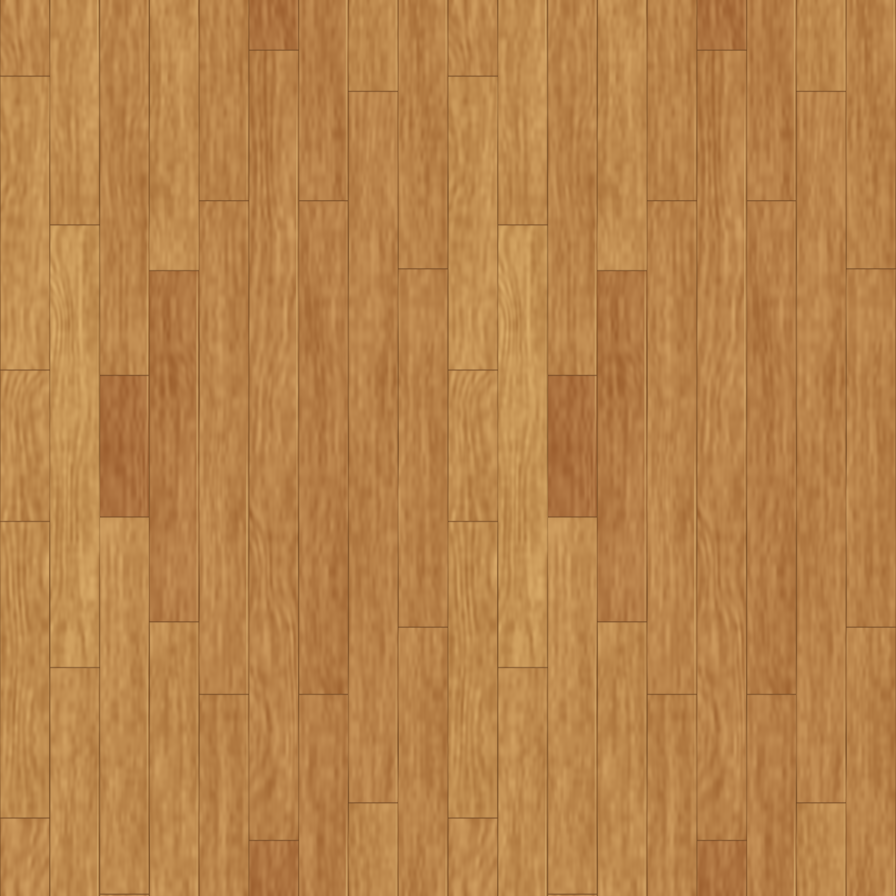
Reproduce this texture procedurally as a Shadertoy shader.

```glsl
// Heights of the plank ends in each column, ascending; spare slots repeat the last end
const vec4 ENDS[9] = vec4[9](
    vec4(.087, .418, .587, .915), vec4(.255, .749, .749, .749), vec4(.002, .423, .581, .581),
    vec4(.306, .698, .698, .698), vec4(.225, .776, .776, .776), vec4(.062, .944, .944, .944),
    vec4(.225, .776, .776, .776), vec4(.104, .898, .898, .898), vec4(.300, .700, .700, .700));

// Tone of each plank: 0 is dark red, 1 is pale gold
const vec4 TONES[9] = vec4[9](
    vec4(.58, .76, .70, .74), vec4(.70, .86, 0, 0), vec4(.54, .66, .06, 0),
    vec4(.66, .28, 0, 0), vec4(.54, .48, 0, 0), vec4(.14, .46, 0, 0),
    vec4(.38, .36, 0, 0), vec4(.64, .44, 0, 0), vec4(.52, .48, 0, 0));

float hash(vec3 p) {
    p = fract(p * vec3(.1031, .1030, .0973));
    p += dot(p, p.yzx + 33.33);
    return fract((p.x + p.y) * p.z);
}

// Value noise that wraps vertically after a whole number of cells
float noise(vec2 p, float period, float seed) {
    vec2 i = floor(p), f = fract(p);
    f = f * f * (3.0 - 2.0 * f);
    float y0 = mod(i.y, period), y1 = mod(i.y + 1.0, period);
    return mix(mix(hash(vec3(i.x, y0, seed)), hash(vec3(i.x + 1.0, y0, seed)), f.x),
               mix(hash(vec3(i.x, y1, seed)), hash(vec3(i.x + 1.0, y1, seed)), f.x), f.y);
}

// Smooth coverage of a thin line
float line(float dist, float halfWidth, float pixel) {
    return clamp((halfWidth - dist) / pixel + 0.5, 0.0, 1.0) * min(1.0, 3.0 * halfWidth / pixel);
}

void mainImage(out vec4 fragColor, in vec2 fragCoord) {
    vec2 uv = fragCoord / iResolution.xy;
    float pixel = 1.0 / iResolution.y;

    // Two repeats of nine columns; find the plank within its column
    float across = uv.x * 18.0, x = fract(across), y = uv.y;
    int column = int(mod(floor(across), 9.0));
    vec4 ends = ENDS[column];
    int plank = int(dot(step(ends, vec4(y)), vec4(1))) % 4;
    float seed = float(column * 4 + plank) + 5.0;

    // Base colour
    float tone = TONES[column][plank];
    vec3 color = mix(vec3(.665, .430, .235), vec3(.790, .600, .345), tone);

    // Grain: broad patches, long streaks, short pores and wavy figure
    float figure = hash(vec3(seed, 7.0, 3.0));
    figure *= figure;
    float bend = noise(vec2(x * 1.5, y * 11.0), 11.0, seed + 40.0) - 0.5;
    float broad = noise(vec2(x * 2.5, y * 5.0), 5.0, seed + 80.0) - 0.5;
    float streak = noise(vec2(x * 12.0 + bend * figure * 5.0, y * 14.0), 14.0, seed + 120.0) - 0.5;
    float pore = noise(vec2(x * 15.0 + bend * 2.0, y * 80.0), 80.0, seed + 160.0) - 0.5;
    float fleck = noise(vec2(x * 7.0, y * 150.0), 150.0, seed + 200.0) - 0.5;
    float wave = sin(6.2832 * (x * 4.0 + bend * 5.0));
    float grain = 0.06 * broad + 0.09 * streak + 0.08 * pore
                + 0.04 * fleck * tone + 0.025 * wave * figure;
    color += vec3(.85, 1.0, .85) * grain;

    // Long seams, dark and uneven, with a pale edge beside some of them
    float edge = mod(floor(across + 0.5), 9.0);
    float side = (fract(across + 0.5) - 0.5) / 18.0;
    float wear = noise(vec2(edge * 3.0, y * 18.0), 18.0, 250.0);
    float seam = line(abs(side), 0.0008, pixel) * mix(0.25, 0.75, wear);
    float pale = line(abs(side + 0.0022), 0.0008, pixel)
               * smoothstep(0.45, 0.9, noise(vec2(edge * 3.0, y * 5.0), 5.0, 290.0));
    color = mix(color, vec3(.84, .68, .43), 0.65 * pale);
    color = mix(color, vec3(.44, .28, .13), seam);

    // Butt joints at the plank ends
    vec4 gaps = abs(fract(y - ends + 0.5) - 0.5);
    float gap = min(min(gaps.x, gaps.y), min(gaps.z, gaps.w));
    color = mix(color, vec3(.44, .28, .14), 0.6 * line(gap, 0.0008, pixel));

    fragColor = vec4(color, 1.0);
}
```
